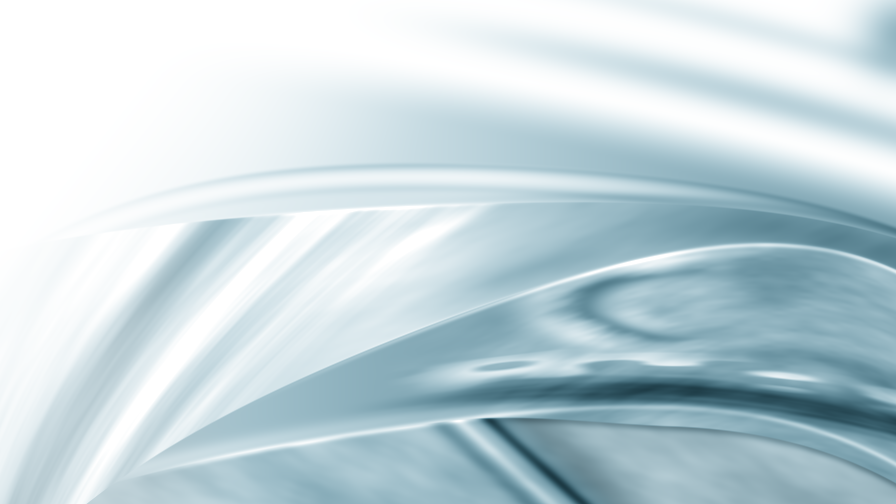
This background is drawn by a Shadertoy shader. Its source:

```glsl
// Draws translucent blue-grey sheets of glassy fabric sweeping out of white haze.

float hash(vec2 p) {
    vec3 q = fract(vec3(p.xyx) * 0.1031);
    q += dot(q, q.yzx + 33.33);
    return fract((q.x + q.y) * q.z);
}

float noise(vec2 p) {
    vec2 i = floor(p), f = fract(p);
    f = f * f * (3.0 - 2.0 * f);
    return mix(mix(hash(i), hash(i + vec2(1, 0)), f.x),
               mix(hash(i + vec2(0, 1)), hash(i + vec2(1, 1)), f.x), f.y);
}

float fbm(vec2 p) {
    float sum = -0.47, gain = 0.5;
    for (int i = 0; i < 4; i++) {
        sum += gain * noise(p);
        p = p * 2.03 + 7.1;
        gain *= 0.5;
    }
    return sum;
}

// Soft bump of half width w around d = 0
float band(float d, float w) { return exp(-d * d / (w * w)); }

// Smooth curve through five heights, evenly spaced over x = 0..1
float curve(float x, float a, float b, float c, float d, float e) {
    float u = 4.0 * x;
    float t2 = u * (u - 1.0) / 2.0, t3 = t2 * (u - 2.0) / 3.0, t4 = t3 * (u - 3.0) / 4.0;
    return a + u * (b - a) + t2 * (c - 2.0 * b + a)
         + t3 * (d - 3.0 * c + 3.0 * b - a) + t4 * (e - 4.0 * d + 6.0 * c - 4.0 * b + a);
}

// Upper sheet: light beams, v is the height above the main beam
float beams(vec2 p, float v) {
    float right = smoothstep(0.35, 0.9, p.x);
    float light = 1.0 - smoothstep(0.01, -0.11, v) * mix(0.07, 0.35, smoothstep(0.2, 1.0, p.x));
    light -= 0.18 * band(v - 0.08, 0.037) * right + 0.08 * band(v - 0.215, 0.03) * right;
    return light - 0.3 * band(length((p - vec2(1.01, 0.93)) * vec2(1.6, 1.0)), 0.075);
}

// Narrow rolled fold between two curves
float fold(float x, float below, float above) {
    float light = mix(0.9, 0.64, smoothstep(0.5, 1.0, x));
    light -= 0.1 * band(below - 0.004, 0.009);
    light += 0.06 * band(below - 0.028, 0.014) - 0.04 * band(below - 0.05, 0.008);
    return light - 0.1 * band(above - 0.01, 0.01) * smoothstep(0.4, 0.8, x);
}

// Middle sheet: streaks fan out from the lower left, then soft diagonal folds
float innerSheet(vec2 p, float underFold) {
    float fan = (p.x - 0.008 - 0.2 * p.y - 0.28 * p.y * p.y) / (0.13 + 0.17 * p.y);
    float light = mix(0.89, 0.64, smoothstep(0.4, 0.95, p.x));
    light += 0.45 * fbm(vec2(fan * 6.0, p.y * 1.8)) * (1.0 - smoothstep(0.7, 1.7, fan));
    light -= 0.24 * band(fan - 0.2, 0.2);
    light += 0.11 * band(fan - 0.58, 0.16) + 0.1 * band(fan + 0.04, 0.06);
    light += 0.08 * band(p.y - 0.502 - 0.89 * (p.x - 0.443), 0.018) * band(p.x - 0.49, 0.07);
    light -= 0.09 * band(p.y - 0.428 - 0.48 * (p.x - 0.507), 0.028) * band(p.x - 0.6, 0.12);
    light += 0.22 * fbm(vec2((p.y - 0.6 * p.x) * 10.0, p.x * 5.0)) * smoothstep(0.25, 0.45, p.x);
    return light - 0.12 * band(underFold - 0.035, 0.04) * smoothstep(0.6, 0.95, p.x);
}

// Glossy body: closed loop, ripples, and the dark trough below them
float glossyBody(vec2 p, float ridge, float trough, float rim) {
    float flow = fbm(vec2(p.x * 8.0, ridge * 18.0));
    float right = smoothstep(0.4, 0.7, p.x);
    float loop = length((p - vec2(0.78, 0.393)) / vec2(0.13, 0.068)) + 0.35 * flow;
    float light = mix(0.77, 0.66, smoothstep(0.2, 0.5, p.x)) + 0.42 * flow * right;
    light += 0.17 * band(loop - 1.4, 0.25) * band(p.x - 0.64, 0.09);
    light -= 0.16 * band(loop - 1.0, 0.12) * band(p.x - 0.69, 0.08);
    light += 0.1 * band(loop - 0.7, 0.2) * band(p.x - 0.71, 0.06);
    light -= 0.07 * band(ridge - 0.05, 0.03) * smoothstep(0.2, 0.5, p.x);
    float ripple = smoothstep(0.3, 0.75, noise(vec2(p.x * 16.0, trough * 75.0 - p.x * 6.0)));
    light += 0.26 * ripple * band(trough - 0.05, 0.024) * smoothstep(0.42, 0.56, p.x);
    float strands = 0.8 + 0.4 * noise(vec2(p.x * 5.0, trough * 140.0));
    light -= 0.42 * strands * band(trough, mix(0.014, 0.03, right)) * smoothstep(0.36, 0.72, p.x);
    return light + 0.1 * band(rim - 0.015, 0.02) * (1.0 - 0.6 * right);
}

// Lower pool: blue on the left of the stem, grey on its right
float lowerPool(vec2 p, float stem, float depth) {
    float light = mix(0.74, 0.69, smoothstep(-0.01, 0.01, stem));
    light += 0.42 * fbm(vec2(p.x * 8.0 + p.y * 5.0, p.y * 7.0));
    light += 0.14 * band(stem + 0.035, 0.01) - 0.14 * band(stem + 0.06, 0.013);
    light -= 0.36 * band(stem, 0.01) + 0.14 * band(stem - 0.04, 0.04);
    return light - 0.2 * band(depth, 0.01) * smoothstep(0.5, 0.62, p.x);
}

void mainImage(out vec4 fragColor, in vec2 fragCoord) {
    vec2 p = fragCoord / iResolution.xy;
    float x = p.x, soft = 1.2 / iResolution.y;

    // Signed heights above the main curves
    float beam = p.y - curve(x, 1.0, 0.935, 0.861, 0.769, 0.653);
    float foldTop = p.y - curve(x, 0.479, 0.648, 0.676, 0.646, 0.549);
    float foldEnd = p.y - curve(x, 0.502, 0.565, 0.593, 0.595, 0.528);
    float ridge = p.y - curve(x, -0.157, 0.174, 0.368, 0.5, 0.465);
    float trough = p.y - curve(x, 0.07, 0.139, 0.206, 0.22, 0.153);
    float rim = p.y - curve(x, -0.042, 0.093, 0.164, 0.192, 0.079);
    float poolTop = rim + 0.038 * smoothstep(0.5, 0.75, x);
    float stem = x - 0.553 - 0.63 * (0.155 - p.y);

    // Layers from top to bottom
    float inRidge = smoothstep(soft, -soft, ridge);
    float inPool = smoothstep(soft, -soft, poolTop) * inRidge;
    float light = mix(beams(p, beam), fold(x, -foldTop, foldEnd), smoothstep(0.006, -0.006, foldTop));
    light = mix(light, innerSheet(p, -foldEnd), smoothstep(soft, -soft, foldEnd));
    light = mix(light, glossyBody(p, ridge, trough, rim), inRidge);
    light = mix(light, lowerPool(p, stem, poolTop), inPool);

    // Bright edges
    light += 0.1 * band(foldEnd, 0.004) * band(x - 0.41, 0.13);
    light += 0.2 * band(ridge + 0.004, 0.005) * smoothstep(0.25, 0.6, x);
    light += 0.17 * band(ridge + 0.018, 0.012) * band(x - 0.74, 0.12);
    light += 0.18 * band(rim, 0.006) * smoothstep(0.12, 0.3, x);

    // White haze from the upper left, then tone to colour
    float clearness = smoothstep(-0.02, 0.4, x + 0.45 * (0.5 - p.y));
    light = clamp(mix(1.0, light, clearness), 0.0, 1.0);
    vec3 tint = light + vec3(-0.65, 0.0, 0.23) * light * (1.0 - light);
    float grey = max(0.7 * (1.0 - smoothstep(0.1, 0.3, x)), 0.3 * inPool * smoothstep(0.0, 0.05, stem));
    fragColor = vec4(mix(tint, vec3(light * 0.97), grey * (1.0 - light) * 2.0), 1.0);
}
```
